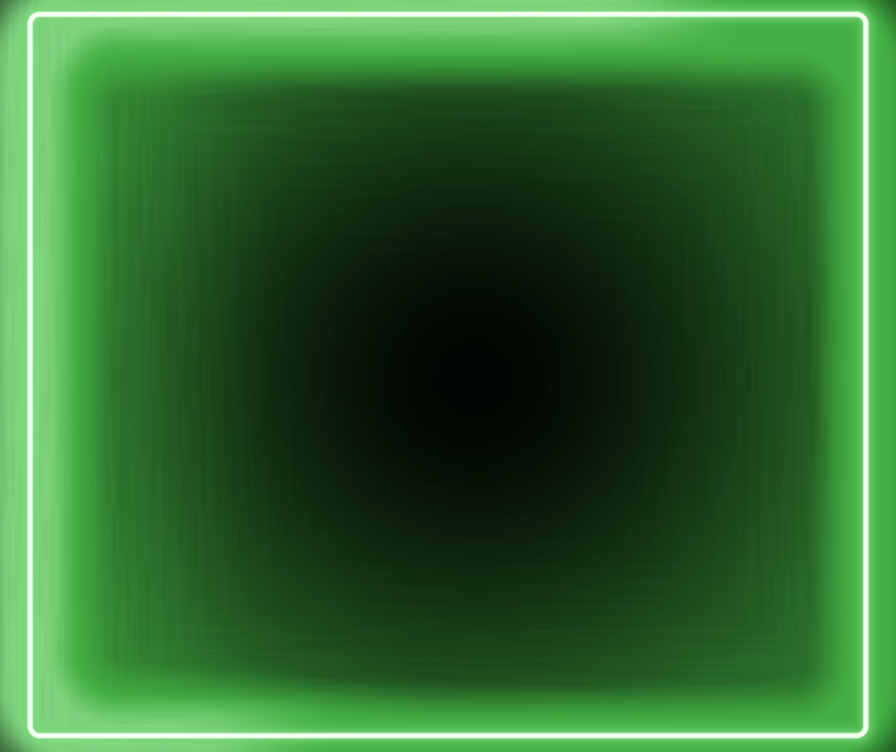
Reproduce this background procedurally as a Shadertoy shader.

```glsl
// Glowing green neon frame around a dark, softly vignetted panel.

// Signed distance to a rounded box given by its low and high corners.
float roundBox(vec2 p, vec2 low, vec2 high, float radius) {
    vec2 q = abs(p - 0.5 * (low + high)) - 0.5 * (high - low) + radius;
    return length(max(q, 0.0)) + min(max(q.x, q.y), 0.0) - radius;
}

float hash(vec2 p) {
    return fract(sin(dot(p, vec2(127.1, 311.7))) * 43758.5);
}

float noise(vec2 p) {
    vec2 cell = floor(p), f = fract(p);
    f = f * f * (3.0 - 2.0 * f);
    return mix(mix(hash(cell), hash(cell + vec2(1, 0)), f.x),
               mix(hash(cell + vec2(0, 1)), hash(cell + vec2(1, 1)), f.x), f.y);
}

void mainImage(out vec4 fragColor, in vec2 fragCoord) {
    vec2 uv = fragCoord / iResolution.xy;
    vec2 p = uv * vec2(1.19, 1.0);
    float pixel = 1.0 / iResolution.y;

    // Dark centre rising to mid green
    vec2 fromCentre = p - vec2(0.63, 0.497);
    float r = length(fromCentre);
    float level = 0.022 + 0.42 * smoothstep(0.0, 0.7, r);
    level += 0.09 * smoothstep(0.4, 0.09, p.x);

    // Faint brushed streaks that run along the nearest side
    float sideways = smoothstep(-0.1, 0.1, abs(fromCentre.x) - abs(fromCentre.y) * 1.15);
    float streak = mix(noise(p * vec2(14, 230)), noise(p * vec2(230, 14)), sideways) - 0.5;
    level *= 1.0 + 0.09 * streak;

    // Green glow spilling inward from the frame
    float floorY = mix(0.07, 0.045, smoothstep(0.15, 0.6, p.x));
    float glow = roundBox(p, vec2(0.1, floorY), vec2(1.125, 0.925), 0.07);
    level = mix(level, 0.69, smoothstep(-0.055, 0.012, glow));
    level += 0.05 * exp(-8.0 * max(-glow, 0.0)) * (1.0 - smoothstep(-0.04, 0.0, glow));
    vec3 color = level * vec3(0.38, 1.0, 0.38);

    // Pale band: whole left side, most of the top, start of the bottom
    float pale = roundBox(p, vec2(0.088, 0.06), vec2(2.0, 0.945), 0.07);
    float reach = p.y > 0.5 ? 1.0 - smoothstep(0.78, 1.0, p.x)
                            : 1.0 - smoothstep(0.24, 0.46, p.x);
    float paleAmount = smoothstep(-0.022, 0.03, pale) * reach;
    color = mix(color, vec3(0.48, 0.82, 0.48) + 0.04 * streak, paleAmount);

    // Outer margin darkens toward the canvas corners
    vec2 low = vec2(0.040, 0.0217), high = vec2(1.150, 0.981);
    float margin = roundBox(p, low, high, 0.07);
    color *= 1.0 - 0.5 * smoothstep(0.025, 0.08, margin);

    // Neon tube with a tight halo
    float tube = abs(roundBox(p, low, high, 0.013));
    color = mix(color, vec3(0.5, 0.86, 0.5), 0.7 * exp(-tube * tube / 0.00011));
    float core = 1.0 - smoothstep(0.0025 - pixel * 0.5, 0.0045 + pixel * 0.5, tube);
    color = mix(color, vec3(0.95, 1.0, 0.94), core);

    fragColor = vec4(clamp(color, 0.0, 1.0), 1.0);
}
```
